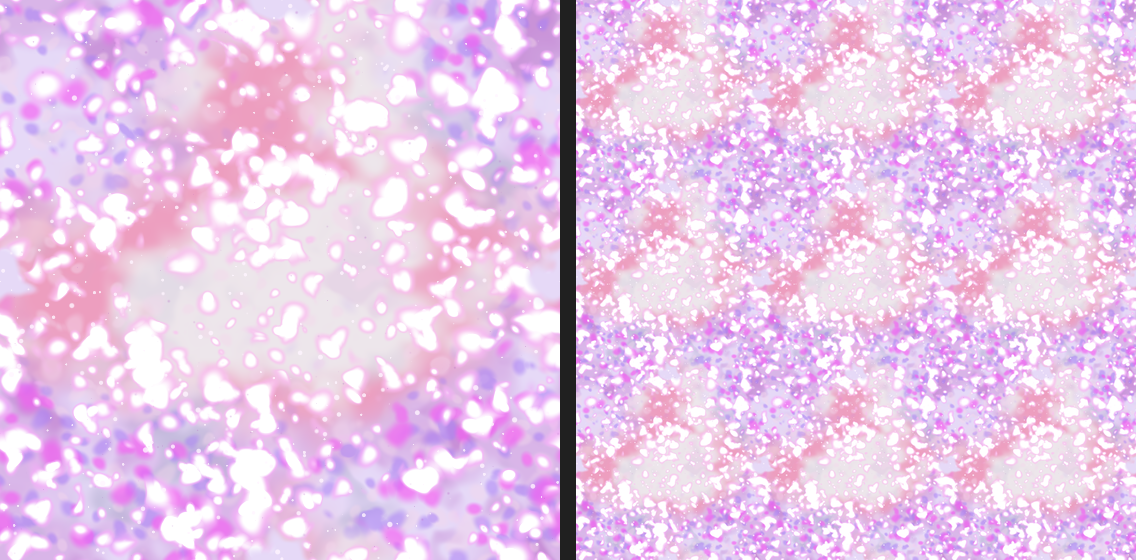
Left: one tile. Right: repeated 3 by 3.
This background is drawn by a Shadertoy shader. Its source:

```glsl
const float TAU = 6.2831853;
const vec3 ROSE = vec3(0.93, 0.62, 0.75);
const vec3 PEARL = vec3(0.93, 0.90, 0.92);
const vec3 LILAC = vec3(0.85, 0.71, 0.91);
const vec3 MIST = vec3(0.90, 0.85, 0.97);
const vec3 SLATE = vec3(0.71, 0.69, 0.82);
const vec3 PLUM = vec3(0.72, 0.42, 0.78);
const vec3 VIOLET = vec3(0.66, 0.50, 0.96);
const vec3 MAGENTA = vec3(0.96, 0.36, 0.95);
const vec3 HALO_INNER = vec3(0.99, 0.76, 0.93);
const vec3 HALO_OUTER = vec3(0.97, 0.69, 0.98);
const vec2 PEARL_CENTER = vec2(0.56, 0.45);
const float WARP = 0.004;       // bends round spots into uneven ones
const float GAP_RADIUS = 0.055; // bare mist at the middle of each side

vec3 hash3(vec2 cell, float seed) {
    vec3 p = fract(vec3(cell + 17.0, seed + 3.0) * vec3(0.1031, 0.1030, 0.0973));
    p += dot(p, p.yxz + 33.33);
    return fract((p.xxy + p.yxx) * p.zyx);
}

// Shortest distance on the wrapping unit square
float wrapDist(vec2 a, vec2 b) {
    return length(fract(a - b + 0.5) - 0.5);
}

// Smooth cellular noise: cell values blended by distance
float cellBlend(vec2 uv, float n, float seed) {
    vec2 p = uv * n, base = floor(p);
    vec2 sum = vec2(0.0);
    for (int j = -1; j <= 1; j++)
    for (int i = -1; i <= 1; i++) {
        vec2 cell = base + vec2(i, j);
        vec3 h = hash3(mod(cell, n), seed);
        vec2 d = cell + 0.2 + 0.6 * h.xy - p;
        float w = pow(max(0.0, 1.0 - dot(d, d) / 1.44), 3.0);
        sum += w * vec2(h.z, 1.0);
    }
    return sum.x / max(sum.y, 1e-4);
}

float cloud(vec2 uv, float n, float seed) {
    return 0.5 * cellBlend(uv, n, seed)
         + 0.3 * cellBlend(uv, n * 2.0 + 1.0, seed + 1.0)
         + 0.2 * cellBlend(uv, n * 5.0, seed + 2.0);
}

// Sum of soft discs, radii in cell units, at most one disc per cell
float bokeh(vec2 uv, float n, float seed, float rMin, float rMax, float density) {
    vec2 p = uv * n, base = floor(p);
    float glow = 0.0;
    for (int j = -1; j <= 1; j++)
    for (int i = -1; i <= 1; i++) {
        vec2 cell = base + vec2(i, j);
        vec3 h = hash3(mod(cell, n), seed);
        vec3 k = hash3(mod(cell, n), seed + 50.0);
        float r = mix(rMin, rMax, h.z * h.z);
        float lit = smoothstep(0.0, 0.15, density - k.x);
        glow += lit * max(0.0, 1.0 - length(cell + h.xy - p) / r);
    }
    return glow;
}

void mainImage(out vec4 fragColor, in vec2 fragCoord) {
    vec2 uv = fragCoord / iResolution.xy;
    vec2 bent = uv + WARP * sin(TAU * (uv.yx * vec2(13.0, 11.0) + uv * vec2(5.0, 7.0)));

    // Rosy middle, lilac rim
    vec2 wave = cos(TAU * (uv - 0.5));
    float middle = 0.5 + 0.25 * (wave.x + wave.y);
    float rim = 1.0 - smoothstep(0.32, 0.72, middle + 0.9 * (cloud(uv, 4.0, 1.0) - 0.5));
    float pearl = cloud(uv, 5.0, 11.0) + 0.3 * exp(-28.0 * pow(wrapDist(uv, PEARL_CENTER), 2.0));
    vec3 inner = mix(ROSE, PEARL, smoothstep(0.40, 0.70, pearl));
    vec3 outer = mix(LILAC, MIST, smoothstep(0.36, 0.62, cloud(uv, 6.0, 21.0)));
    vec3 col = mix(inner, outer, rim);

    // Grey-blue and plum smudges
    float smudge = cloud(bent, 7.0, 31.0);
    col = mix(col, SLATE, 0.65 * smoothstep(0.56, 0.76, smudge) * (0.3 + 0.7 * rim));
    col = mix(col, PLUM, 0.5 * smoothstep(0.42, 0.26, smudge) * (0.25 + 0.75 * rim));

    // Faint out-of-focus discs
    float pale = bokeh(bent, 26.0, 41.0, 0.35, 0.8, 0.5);
    col = mix(col, mix(PEARL, HALO_INNER, 0.4), 0.45 * smoothstep(0.1, 0.6, pale));

    // Saturated spots toward the rim
    float violet = bokeh(bent, 30.0, 45.0, 0.4, 0.9, 0.1 + 0.4 * rim);
    float magenta = bokeh(bent, 24.0, 47.0, 0.4, 0.9, 0.06 + 0.38 * rim);
    col = mix(col, VIOLET, 0.55 * smoothstep(0.05, 0.7, violet) * (0.2 + 0.8 * rim));
    col = mix(col, MAGENTA, 0.65 * smoothstep(0.05, 0.7, magenta) * (0.3 + 0.7 * rim));

    // Clustered lights: coloured halo around a white core
    float cluster = smoothstep(0.3, 0.7, cloud(uv, 7.0, 61.0));
    float light = bokeh(bent, 19.0, 71.0, 0.4, 0.95, 0.2 + 0.6 * cluster)
                + bokeh(bent, 34.0, 73.0, 0.35, 0.9, 0.15 + 0.5 * cluster);
    vec3 halo = mix(HALO_INNER, HALO_OUTER, 0.25 + 0.75 * rim);
    col = mix(col, halo, 0.75 * smoothstep(0.04, 0.42, light));
    col = mix(col, vec3(1.0), smoothstep(0.32, 0.72, light));

    // Bare gaps halfway along the sides
    float gap = min(wrapDist(bent, vec2(0.5, 0.0)), wrapDist(bent, vec2(0.0, 0.5)));
    gap += 0.05 * (cellBlend(uv, 30.0, 81.0) - 0.5);
    col = mix(MIST, col, smoothstep(0.5, 1.0, gap / GAP_RADIUS));

    // Small crisp sparkles and a few dark specks
    float spark = bokeh(uv, 58.0, 91.0, 0.12, 0.4, 0.2);
    float speck = bokeh(uv, 64.0, 93.0, 0.1, 0.35, 0.09);
    col = mix(col, PLUM, 0.35 * smoothstep(0.1, 0.6, speck));
    col = mix(col, vec3(1.0, 0.96, 1.0), 0.8 * smoothstep(0.1, 0.5, spark));

    fragColor = vec4(clamp(col, 0.0, 1.0), 1.0);
}
```
